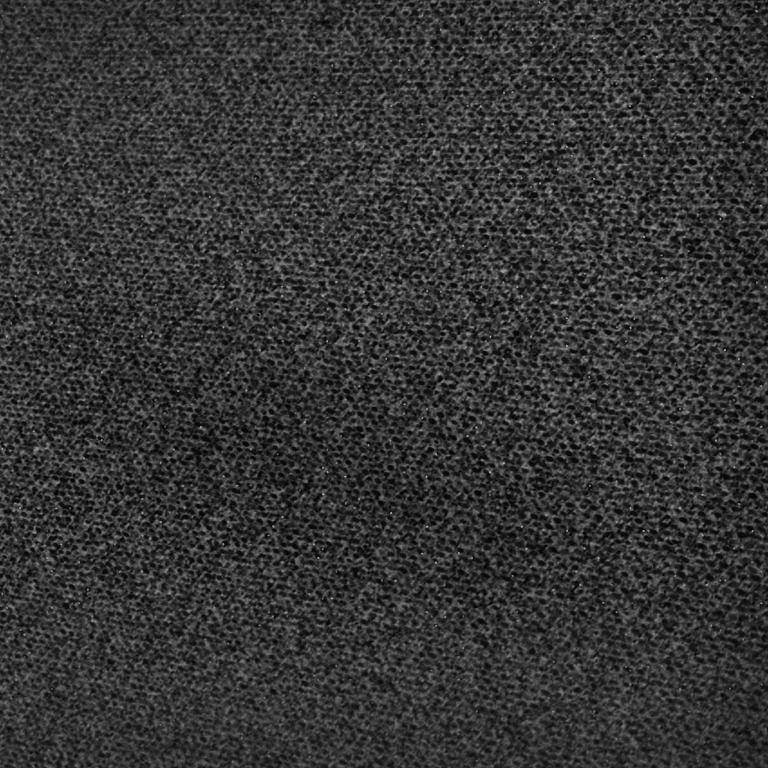
Give the GLSL for this texture, as a three.js fragment shader.

```glsl
// Dark grey woven cloth with staggered pinholes, fibre grain, glints and soft uneven light.
varying vec2 vUv;

const vec2 REPEATS = vec2(72.0, 108.0);     // holes across, rows down
const float TILT = 0.10;                    // weave rotation in radians
const float PERSPECTIVE = 0.22;             // cells grow toward the right
const float WARP = 0.005;                   // slow waviness of the rows
const float JITTER = 0.28;                  // hole displacement in cells
const float HOLE_RADIUS = 0.31;
const float FIBRE_SCALE = 250.0;
const float FIBRE_CONTRAST = 0.56;
const float LOOP_SHINE = 0.07;              // yarn highlight between holes
const float GLINT_SCALE = 170.0;
const float GLINT_CHANCE = 0.022;
const float LIGHT_STRENGTH = 0.8;
const vec3 HOLE_COLOR = vec3(0.03);
const vec3 CLOTH_COLOR = vec3(0.268);
const vec3 GLINT_COLOR = vec3(0.72);

float hash(vec2 p) {
  vec3 q = fract(vec3(p.xyx) * 0.1031);
  q += dot(q, q.yzx + 33.33);
  return fract((q.x + q.y) * q.z);
}

vec2 hash2(vec2 p) {
  return vec2(hash(p), hash(p + 57.3));
}

float noise(vec2 p) {
  vec2 i = floor(p);
  vec2 f = fract(p);
  f = f * f * (3.0 - 2.0 * f);
  return mix(mix(hash(i), hash(i + vec2(1.0, 0.0)), f.x),
             mix(hash(i + vec2(0.0, 1.0)), hash(i + 1.0), f.x), f.y);
}

mat2 rotation(float a) {
  return mat2(cos(a), sin(a), -sin(a), cos(a));
}

// Soft round spot, 1 at its centre
float spot(vec2 p, vec2 center, vec2 size) {
  vec2 d = (p - center) / size;
  return exp(-dot(d, d));
}

// Canvas position to weave cells
vec2 weaveCoords(vec2 uv) {
  vec2 p = rotation(TILT) * (uv - 0.5);
  p *= 1.0 - PERSPECTIVE * p.x;
  p += WARP * (vec2(noise(uv * 7.0), noise(uv * 7.0 + 31.0)) - 0.5);
  return p * REPEATS + 200.0;
}

// Coverage of the nearest pinholes, varied in place, size and depth
float holes(vec2 g, float blur) {
  float cover = 0.0;
  float row = floor(g.y);
  for (int j = -1; j <= 1; j++) {
    float y = row + float(j);
    float shift = 0.5 * mod(y, 2.0);
    float column = floor(g.x - shift);
    for (int i = -1; i <= 1; i++) {
      vec2 id = vec2(column + float(i), y);
      vec2 center = id + 0.5 + vec2(shift, 0.0) + JITTER * (hash2(id) - 0.5);
      vec2 d = g - center;
      d.y += 0.3 * d.x;
      float radius = HOLE_RADIUS * mix(0.7, 1.2, hash(id + 11.7));
      float depth = mix(0.55, 1.0, hash(id + 83.1));
      float soft = 0.15 + 0.14 * blur;
      float hole = 1.0 - smoothstep(radius - soft, radius + soft, length(d));
      cover = max(cover, hole * depth);
    }
  }
  return cover;
}

// Bright crown of the yarn loop on the upper side of each hole
float loops(vec2 g) {
  float shift = 0.5 * mod(floor(g.y), 2.0);
  vec2 d = vec2(fract(g.x - shift) - 0.5, fract(g.y) - 0.9);
  return exp(-10.0 * dot(d, d));
}

// Fine strands crossing on both diagonals
float fibres(vec2 uv) {
  vec2 p = uv * FIBRE_SCALE;
  float rising = noise(rotation(-0.6) * p * vec2(0.8, 1.2));
  float falling = noise(rotation(0.7) * p * vec2(1.3, 0.85) + 71.0);
  return 0.5 * (rising + falling) + 0.35 * (noise(p * 1.7 + 17.0) - 0.5);
}

// Sparse bright specks, stretched at random
float glints(vec2 uv) {
  vec2 p = uv * GLINT_SCALE;
  vec2 id = floor(p);
  vec2 d = fract(p) - mix(vec2(0.42), vec2(0.58), hash2(id + 5.0));
  d = rotation(6.28 * hash(id + 61.0)) * d * vec2(1.0, 1.3);
  float lit = step(1.0 - GLINT_CHANCE, hash(id + 140.0));
  return lit * (1.0 - smoothstep(0.1, 0.42, length(d))) * mix(0.4, 1.0, hash(id + 29.0));
}

// Broad sheen with a shaded diagonal fold
float lighting(vec2 uv) {
  vec2 p = rotation(0.42) * (uv - vec2(0.42, 0.40));
  float light = -0.25 * spot(p, vec2(0.0), vec2(0.42, 0.13));
  light += 0.14 * spot(uv, vec2(0.1, 0.68), vec2(0.4, 0.2));
  light += 0.13 * spot(uv, vec2(0.72, 0.72), vec2(0.35, 0.25));
  light -= 0.22 * spot(uv, vec2(0.0, 1.05), vec2(0.4, 0.13));
  light -= 0.22 * smoothstep(0.86, 1.02, uv.x);
  light -= 0.12 * smoothstep(0.12, 0.0, uv.y);
  return 1.0 + LIGHT_STRENGTH * light;
}

void main() {
  // Focus fades toward the bottom and the upper left
  float blur = clamp(smoothstep(0.35, 0.0, vUv.y)
             + spot(vUv, vec2(0.0, 1.0), vec2(0.5, 0.35)), 0.0, 1.0);
  vec2 g = weaveCoords(vUv);
  float grain = (fibres(vUv) - 0.5) * FIBRE_CONTRAST + LOOP_SHINE * (loops(g) - 0.3);
  vec3 color = CLOTH_COLOR + grain * mix(1.0, 0.65, blur);
  color = mix(color, HOLE_COLOR, holes(g, blur) * mix(1.0, 0.8, blur));
  color = max(color, HOLE_COLOR) * lighting(vUv);
  color = mix(color, GLINT_COLOR, glints(vUv) * mix(0.9, 0.4, blur));
  gl_FragColor = vec4(clamp(color, 0.0, 1.0), 1.0);
}
```
